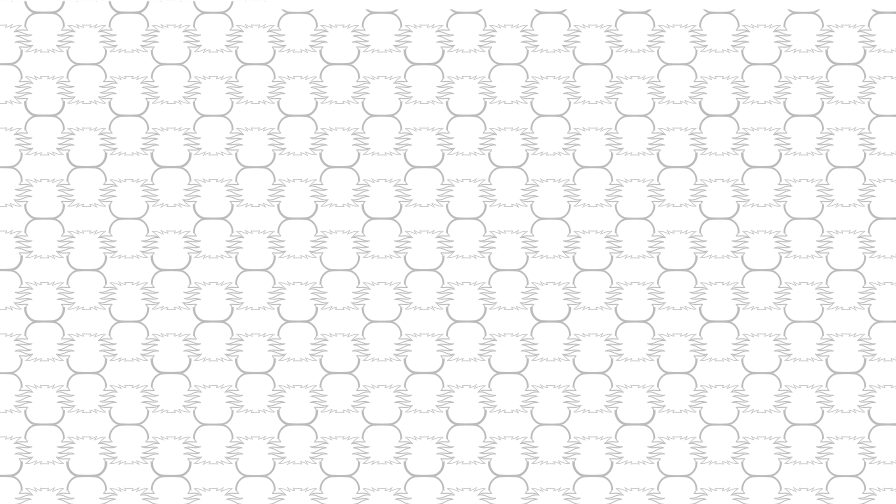
Write a Shadertoy shader that draws this pattern.

```glsl
// Staggered lattice of grey outlined domes and bowls joined by jagged leafy fringes
#define UNITS 432.0                 // design units per canvas height
#define PITCH vec2(72.3, 44.12)     // column spacing, row spacing
#define ORIGIN vec2(38.2, 11.0)     // first junction, from the top left
#define DOME vec2(16.5, 12.0)       // half width and half height
#define CORNER 9.5
#define DOME_LINE 0.8               // half widths of the strokes
#define LEAF_LINE 0.45
#define CROWN_LINE 0.3
#define BEND 0.8
#define WEAR 0.3
#define INK vec3(0.735)

// Jagged seam from the dome's side to the centre of the half cell
const vec2 LEAF[6] = vec2[6](
    vec2(16.5, 11.5), vec2(14.5, 14.0), vec2(26.0, 16.5),
    vec2(11.0, 18.5), vec2(24.5, 20.5), vec2(18.07, 22.06));

// Small spikes from the neighbouring column to the seam
const vec2 CROWN[7] = vec2[7](
    vec2(36.15, 10.6), vec2(32.5, 9.6), vec2(33.5, 11.8), vec2(27.5, 9.8),
    vec2(29.5, 12.5), vec2(20.0, 11.3), vec2(26.0, 16.5));

float hash(vec2 p) {
    vec3 q = fract(p.xyx * 0.1031);
    q += dot(q, q.yzx + 33.33);
    return fract((q.x + q.y) * q.z);
}

float segment(vec2 p, vec2 a, vec2 b) {
    vec2 ab = b - a;
    return length(p - a - ab * clamp(dot(p - a, ab) / dot(ab, ab), 0.0, 1.0));
}

// Rounded cap, open below its sides
float domeLine(vec2 p) {
    vec2 q = abs(vec2(p.x, p.y - 0.005 * p.x * p.x - DOME.y)) - DOME + CORNER;
    float d = length(max(q, 0.0)) + min(max(q.x, q.y), 0.0) - CORNER;
    return max(abs(d), p.y - 11.5);
}

// Signed distance to the strokes of one half motif
float halfMotif(vec2 p, float extra) {
    float d = domeLine(p) - DOME_LINE - extra;
    p.y += BEND * sin((p.x - 0.25 * PITCH.x) * 0.35);
    for (int i = 0; i < 5; i++)
        d = min(d, segment(p, LEAF[i], LEAF[i + 1]) - LEAF_LINE);
    for (int i = 0; i < 6; i++)
        d = min(d, segment(p, CROWN[i], CROWN[i + 1]) - CROWN_LINE);
    return d;
}

void mainImage(out vec4 fragColor, in vec2 fragCoord) {
    float pixel = UNITS / iResolution.y;
    vec2 p = vec2(fragCoord.x, iResolution.y - fragCoord.y) * pixel;

    // Staggered rows, mirrored about each column
    vec2 g = p - ORIGIN;
    float row = floor(g.y / PITCH.y);
    float halfPitch = 0.5 * PITCH.x;
    float x = g.x + halfPitch * mod(row, 2.0);
    float column = floor(x / PITCH.x);
    vec2 cell = vec2(abs(mod(x + halfPitch, PITCH.x) - halfPitch),
                     g.y - row * PITCH.y);

    // A half turn gives the bowl; some bowls are drawn heavier
    float heavy = WEAR * hash(vec2(column, row) + 17.0);
    float d = min(halfMotif(cell, 0.0),
                  halfMotif(vec2(halfPitch, PITCH.y) - cell, heavy));
    float ink = clamp(0.5 - d / pixel, 0.0, 1.0);

    // Bare strip along the top edge, deeper on the right
    float margin = p.x > 230.0 ? 8.0 : 1.0;
    ink *= smoothstep(margin - pixel, margin + pixel, p.y);

    fragColor = vec4(mix(vec3(1.0), INK, ink), 1.0);
}
```
